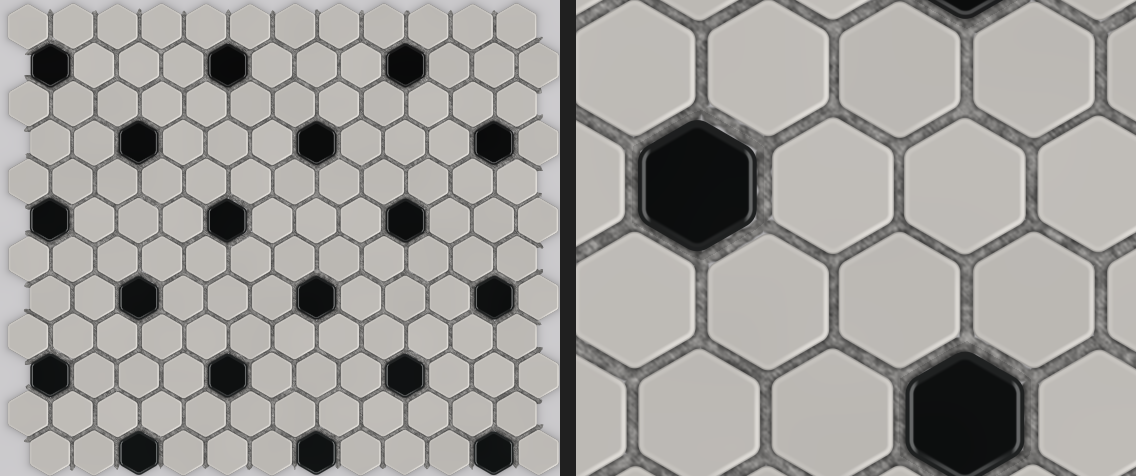
Left, the full canvas; right, a detail of the centre.
A WebGL 2 fragment shader for this pattern:

```glsl
#version 300 es
precision highp float;
uniform vec2 u_resolution;
out vec4 fragColor;

#define TILES 12.0
#define SHEET vec2(12.61, 10.71)
#define FIRST_TILE vec2(0.64, 0.596)
#define ROW_PITCH 0.872
#define ROW_SHIFT 0.485
#define WHITE_APOTHEM 0.457
#define BLACK_APOTHEM 0.446
#define JITTER 0.022
#define MESH_REACH 0.125
#define WHITE_GLAZE vec3(0.742, 0.730, 0.712)
#define BLACK_GLAZE vec3(0.035, 0.036, 0.037)
#define BACKDROP vec3(0.800, 0.795, 0.805)

float hash(vec2 p) {
    vec3 q = fract(vec3(p.xyx) * 0.1031);
    q += dot(q, q.yzx + 33.33);
    return fract((q.x + q.y) * q.z);
}

float noise(vec2 p) {
    vec2 cell = floor(p), f = fract(p);
    f = f * f * (3.0 - 2.0 * f);
    return mix(mix(hash(cell), hash(cell + vec2(1, 0)), f.x),
               mix(hash(cell + vec2(0, 1)), hash(cell + 1.0), f.x), f.y);
}

// Pointy-top hexagon with rounded corners
float hexagon(vec2 p, float apothem, float corner) {
    const vec2 axis = vec2(-0.866025, 0.5);
    float a = apothem - corner;
    p = abs(p.yx);
    p -= 2.0 * min(dot(axis, p), 0.0) * axis;
    p -= vec2(clamp(p.x, -0.57735 * a, 0.57735 * a), a);
    return length(p) * sign(p.y) - corner;
}

// Black tiles: every fourth column of odd rows, staggered by two
bool isBlack(vec2 id) {
    return mod(id.y, 2.0) > 0.5 && mod(id.x + id.y - 1.0, 4.0) < 0.5;
}

vec3 whiteTile(float d, vec2 local, vec2 id) {
    vec3 color = WHITE_GLAZE * (1.0 + 0.03 * (hash(id + 7.0) - 0.5));
    float bevel = smoothstep(-0.055, -0.025, d);
    float facing = dot(normalize(local + 1e-4), vec2(0.94, 0.34));
    color += bevel * (0.035 + 0.09 * smoothstep(0.3, 0.95, facing));
    return color * (1.0 - 0.22 * smoothstep(-0.018, 0.0, d));
}

vec3 blackTile(float d, vec2 local, vec2 id) {
    float bevel = smoothstep(-0.075, -0.045, d);
    vec3 color = BLACK_GLAZE + 0.004 * id.y * vec3(0.6, 0.8, 0.8) + 0.07 * bevel;
    // Thin glints along the upright sides and at the lower corners
    float line = 1.0 - smoothstep(0.006, 0.022, abs(d + 0.045));
    float sides = smoothstep(0.34, 0.39, abs(local.x));
    float lower = smoothstep(0.26, 0.40, local.y) * hash(id + 3.0);
    return color + line * (0.28 * sides + 0.2 * lower);
}

vec3 groutColor(vec2 p, float d, bool besideBlack) {
    float mottle = 0.6 * noise(p * 17.0) + 0.4 * noise(p * 43.0);
    float fibres = noise(vec2(p.x + p.y, p.x - p.y) * vec2(12.0, 38.0));
    float tone = 0.25 + 0.28 * mottle + 0.13 * fibres;
    tone *= mix(0.74, 1.06, smoothstep(0.0, 0.035, d));
    return tone * (besideBlack ? 0.88 : 1.0) * vec3(1.01, 1.0, 0.985);
}

void main() {
    vec2 uv = gl_FragCoord.xy / u_resolution;
    vec2 p = vec2(uv.x, 1.0 - uv.y) * SHEET;
    float px = SHEET.x / u_resolution.x;

    // Nearest and second nearest tile of the sheet
    float d = 9.0, second = 9.0;
    vec2 local = vec2(0), id = vec2(0);
    float nearRow = round((p.y - FIRST_TILE.y) / ROW_PITCH);
    for (float j = -1.0; j <= 1.0; j++) {
        float row = nearRow + j;
        float startX = FIRST_TILE.x + ROW_SHIFT * mod(row, 2.0);
        float nearColumn = round(p.x - startX);
        for (float i = -1.0; i <= 1.0; i++) {
            vec2 tile = vec2(nearColumn + i, row);
            if (min(tile.x, tile.y) < 0.0 || max(tile.x, tile.y) > TILES - 0.5) continue;
            vec2 center = vec2(startX + tile.x, FIRST_TILE.y + ROW_PITCH * row);
            center += JITTER * (vec2(hash(tile), hash(tile + 51.0)) - 0.5);
            bool black = isBlack(tile);
            float dist = hexagon(p - center, black ? BLACK_APOTHEM : WHITE_APOTHEM,
                                 black ? 0.15 : 0.10);
            if (dist < d) {
                second = d; d = dist; local = p - center; id = tile;
            } else second = min(second, dist);
        }
    }

    // Backdrop with a soft shadow, then the mesh and grout between tiles
    bool black = isBlack(id);
    vec3 color = BACKDROP * (1.0 - 0.16 * exp(-12.0 * max(d, 0.0)));
    float reach = MESH_REACH + 0.05 * (noise(p * 14.0) - 0.5);
    float mesh = 1.0 - smoothstep(reach - 0.015, reach + 0.015, second);
    color = mix(color, groutColor(p, d, black), mesh);

    // Glazed tile on top
    vec3 glaze = black ? blackTile(d, local, id) : whiteTile(d, local, id);
    color = mix(color, glaze, 1.0 - smoothstep(-0.7 * px, 0.7 * px, d));
    color += 0.012 * (noise(p * 1.3) - 0.5);
    fragColor = vec4(clamp(color, 0.0, 1.0), 1.0);
}
```
